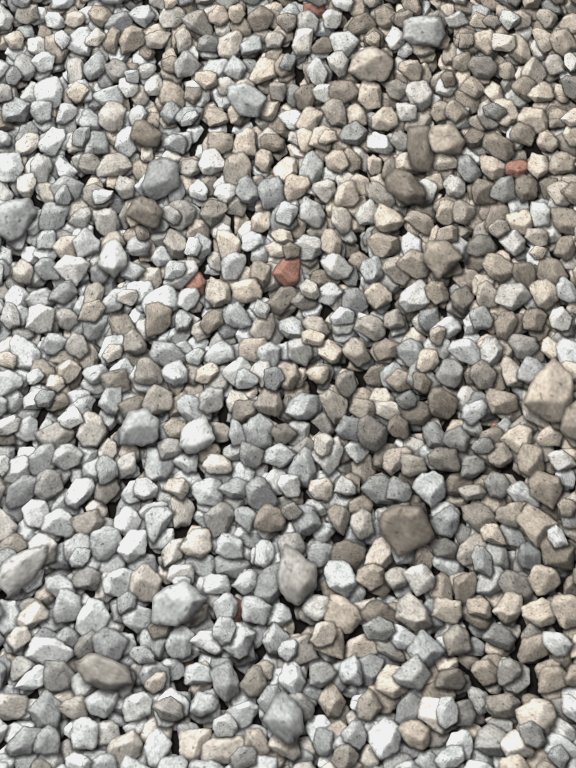
Write a Shadertoy shader that draws this texture.

```glsl
// A bed of crushed gravel seen at a slant: jittered grids of faceted stones,
// painted from far to near in five layers. Each stone is a polygon whose
// sloping sides are lit one by one, with gradient noise for grain and stains.

const vec3 LIGHT_DIR = vec3(-0.36, 0.58, 0.73);
const vec3 GAP_COLOR = vec3(0.13, 0.12, 0.11);
const vec3 COOL_TINT = vec3(0.985, 0.995, 0.985);
const vec3 WARM_TINT = vec3(1.03, 0.97, 0.89);
const vec3 RUST_TINT = vec3(1.00, 0.76, 0.67);
const int SIDES = 7;

vec2 hash2(vec2 p) {
    vec3 a = fract(p.xyx * vec3(0.1031, 0.1030, 0.0973));
    a += dot(a, a.yzx + 33.33);
    return fract((a.xx + a.yz) * a.zy);
}

float cornerSlope(vec2 cell, vec2 offset) {
    return dot(hash2(cell) * 2.0 - 1.0, offset);
}

float gradientNoise(vec2 p) {
    vec2 i = floor(p), f = fract(p);
    vec2 u = f * f * f * (f * (f * 6.0 - 15.0) + 10.0);
    vec2 e = vec2(1.0, 0.0);
    float low = mix(cornerSlope(i, f), cornerSlope(i + e, f - e), u.x);
    float high = mix(cornerSlope(i + e.yx, f - e.yx), cornerSlope(i + 1.0, f - 1.0), u.x);
    return mix(low, high, u.y);
}

float fbm(vec2 p) {
    return gradientNoise(p) + 0.6 * gradientNoise(p * 2.1 + 7.3) + 0.4 * gradientNoise(p * 4.3 + 19.1);
}

mat2 rotation(float a) {
    float c = cos(a), s = sin(a);
    return mat2(c, s, -s, c);
}

// Returns the signed edge distance and the light on the blended facets.
vec2 stoneShape(vec2 p, vec2 id, float radius, vec3 light) {
    vec2 tilt = (hash2(id + 5.7) - 0.5) * 0.9;
    float topHeight = radius * 0.36 - dot(p, tilt);
    float weight = exp(-40.0 * topHeight);
    float lit = weight * max(dot(normalize(vec3(tilt, 1.0)), light), 0.0);
    float edgeSum = 0.0;
    for (int i = 0; i < SIDES; i++) {
        vec2 h = hash2(id + vec2(float(i) * 13.7, 41.3));
        float angle = (float(i) + 0.85 * h.x) * 6.2832 / float(SIDES);
        vec2 n = vec2(cos(angle), sin(angle));
        float side = dot(p, n) - radius * mix(0.76, 1.08, h.y);
        float slope = mix(0.5, 1.5, fract(h.x * 7.0 + h.y * 3.0));
        float w = exp(clamp(40.0 * side * slope, -30.0, 30.0));
        lit += w * max(dot(normalize(vec3(n * slope, 1.0)), light), 0.0);
        weight += w;
        edgeSum += exp(32.0 * side);
    }
    return vec2(log(edgeSum) / 32.0, lit / weight);
}

// Region holds the local warmth and darkness of the bed.
vec3 stoneAlbedo(vec2 p, vec2 id, vec2 region) {
    vec2 h = hash2(id + 71.9);
    float warm = smoothstep(0.2, 0.9, h.x + (region.x - 0.5) * 0.6);
    float tone = mix(0.66, 1.03, h.y) - 0.08 * warm - 0.15 * region.y;
    vec3 tint = mix(COOL_TINT, WARM_TINT, warm);
    if (hash2(id + 23.1).x < 0.005) {
        tint = RUST_TINT;
        tone = 0.68;
    }
    vec2 q = p + h * 37.0;
    float grain = 0.20 * fbm(q * 3.2) + 0.17 * gradientNoise(q * 11.0);
    float pits = smoothstep(0.2, 0.5, gradientNoise(q * 7.0 + 3.0));
    return tint * tone * (1.0 + grain - 0.2 * pits);
}

vec3 paintLayer(vec3 color, vec2 ground, float density, float presence, float seed, float pixel, vec2 region) {
    vec2 p = ground * density + seed * 3.37;
    vec2 home = floor(p);
    float blur = pixel * density;
    for (int j = 1; j >= -1; j--)
    for (int i = -1; i <= 1; i++) {
        vec2 cell = home + vec2(i, j);
        vec2 id = cell + seed * 57.0;
        vec2 h = hash2(id), k = hash2(id + 11.3);
        float stagger = 0.5 * mod(cell.y, 2.0) - 0.25;
        vec2 d = p - cell - 0.5 - vec2(stagger, 0.0) - (h - 0.5) * 0.46;
        if (hash2(id + 3.9).y > presence || dot(d, d) > 1.3) continue;

        // Turn and stretch the stone, keeping the light fixed.
        mat2 turn = rotation(k.x * 6.2832);
        vec2 local = turn * d * vec2(mix(0.82, 1.0, h.y), mix(1.0, 1.25, h.x));
        vec3 light = vec3(turn * LIGHT_DIR.xy, LIGHT_DIR.z);
        vec2 shape = stoneShape(local, id, mix(0.42, 0.61, k.y), light);
        float edge = shape.x + 0.05 * gradientNoise(local * 5.0 + k * 20.0);

        // Shadow thrown to the lower right, then the stone itself.
        float shadowEdge = edge - 0.07 * dot(normalize(d + 1e-4), vec2(0.53, -0.85));
        color *= mix(0.33, 1.0, smoothstep(-0.07, 0.12, shadowEdge));
        float cover = smoothstep(blur, -blur, edge);
        if (cover > 0.0) {
            float rim = mix(0.74, 1.0, smoothstep(0.0, 0.08, -edge));
            vec3 body = stoneAlbedo(local, id, region) * (0.40 + 0.78 * shape.y) * rim;
            color = mix(color, body, cover);
        }
    }
    return color;
}

void mainImage(out vec4 fragColor, in vec2 fragCoord) {
    vec2 uv = (fragCoord - vec2(0.5 * iResolution.x, 0.0)) / iResolution.y;

    // Stones shrink gently toward the far upper end.
    float shrink = 1.0 + 0.45 * uv.y;
    vec2 ground = vec2(uv.x * shrink, uv.y + 0.225 * uv.y * uv.y);
    float pixel = 0.9 * shrink / iResolution.y;

    // Warm stones gather at the upper right, dark damp ones at the lower right.
    float drift = gradientNoise(uv * 5.0 + 4.0);
    float warmth = smoothstep(-0.45, 0.45, uv.x + 0.5 * (uv.y - 0.5) + 0.4 * drift);
    vec2 damp = (uv - vec2(0.18, 0.36)) / vec2(0.2, 0.22);
    float darkness = exp(-dot(damp, damp)) + 0.4 * smoothstep(0.0, 0.35, uv.x) * smoothstep(0.5, 0.9, uv.y);
    vec2 region = vec2(warmth, darkness + 0.3 * drift);

    // Two buried layers fill the cracks; the last ones are loose strays.
    vec3 color = GAP_COLOR;
    color = paintLayer(color, ground, 25.0, 1.00, 5.0, pixel, region);
    color = paintLayer(color, ground, 25.0, 1.00, 1.0, pixel, region);
    color = paintLayer(color, ground, 22.5, 0.96, 2.0, pixel, region);
    color = paintLayer(color, ground, 29.0, 0.10, 3.0, pixel, region);
    color = paintLayer(color, ground, 14.5, 0.06, 4.0, pixel, region);
    fragColor = vec4(clamp(color, 0.0, 0.94), 1.0);
}
```
